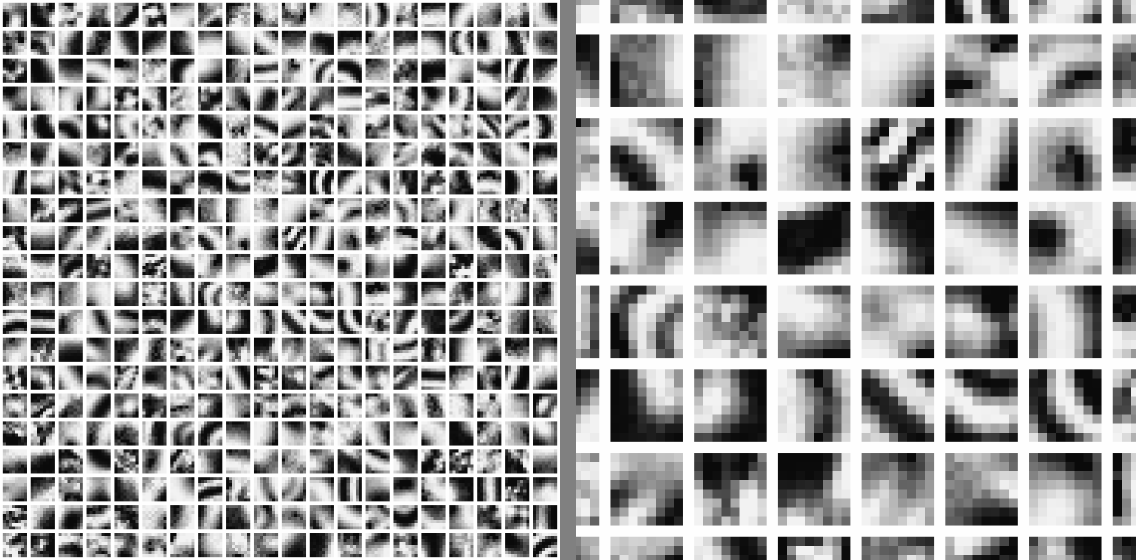
Left, the full canvas; right, a detail of the centre.
A Shadertoy shader for this pattern:

```glsl
// A 20 by 20 sheet of small square swatches on white, each a coarse 8 by 8 grey mosaic.
// Every swatch samples its own turned, stretched noise and bent stripes, then stretches
// the tones to full range and skews them towards dark or light.

#define PITCH 0.04983      // swatch spacing, in canvas heights
#define SWATCH 0.866       // swatch side, as a share of the spacing
#define TEXELS 8.0         // mosaic squares along a swatch side
#define PAPER 0.995        // grey of the gaps
#define BLACK 0.04         // darkest tone
#define WHITE 0.95         // lightest tone
#define GRAIN 0.13         // variation between neighbouring squares
#define TONE_SKEW 1.15     // spread of dark and light swatches, in octaves of gamma
#define CONTRAST 0.45      // share of S-curve in the tones

float hash(vec2 p) {
    return fract(sin(dot(p, vec2(127.1, 311.7))) * 43758.5453);
}

// Independent random value for one trait of a swatch
float trait(vec2 id, float k) {
    return hash(id + k * vec2(37.2, 17.7));
}

float valueNoise(vec2 p) {
    vec2 i = floor(p), f = fract(p);
    f = f * f * (3.0 - 2.0 * f);
    return mix(mix(hash(i), hash(i + vec2(1.0, 0.0)), f.x),
               mix(hash(i + vec2(0.0, 1.0)), hash(i + vec2(1.0, 1.0)), f.x), f.y);
}

// Traits that shape a swatch
struct Swatch {
    vec2 id, axis, scale;
    float bend, frequency, phase, stripes;
};

Swatch makeSwatch(vec2 id) {
    float angle = 6.2832 * trait(id, 1.0);
    float detail = trait(id, 2.0);
    float across = mix(0.7, 2.8, detail * detail);
    float along = across * mix(0.3, 1.0, trait(id, 3.0));
    return Swatch(id, vec2(cos(angle), sin(angle)), vec2(across, along),
                  mix(-0.5, 0.5, trait(id, 4.0)),
                  mix(1.0, 5.0, pow(trait(id, 5.0), 2.0)),
                  6.2832 * trait(id, 6.0),
                  smoothstep(0.25, 0.95, trait(id, 7.0)) * 0.8);
}

// Unscaled tone of one mosaic square
float rawTone(Swatch s, vec2 texel) {
    vec2 q = (texel + 0.5) / TEXELS * 2.0 - 1.0;
    q = vec2(dot(q, s.axis), dot(q, vec2(-s.axis.y, s.axis.x)));
    float blobs = valueNoise(q * s.scale + s.id * 19.3 + 0.5);
    float wave = 0.5 + 0.5 * sin((q.x + s.bend * q.y * q.y) * s.frequency + s.phase);
    float grain = hash(texel + s.id * 11.7 + 5.3) - 0.5;
    return mix(blobs, wave, s.stripes) + GRAIN * grain * s.scale.x * 0.6;
}

void mainImage(out vec4 fragColor, in vec2 fragCoord) {
    float side = min(iResolution.x, iResolution.y);
    vec2 p = (fragCoord - 0.5 * iResolution.xy) / (side * PITCH);
    float pixel = 1.0 / (side * PITCH);
    vec2 id = floor(p);
    vec2 local = p - id - 0.5;
    Swatch s = makeSwatch(id);

    // Tone range, from every second square
    float low = 10.0, high = -10.0;
    for (int i = 0; i < 16; i++) {
        float tone = rawTone(s, vec2(i % 4, i / 4) * 2.0 + float((i / 4) % 2));
        low = min(low, tone);
        high = max(high, tone);
    }

    // Mosaic squares, averaged over four points of the pixel
    float gamma = exp2(TONE_SKEW * (2.0 * trait(id, 8.0) - 1.0));
    float grey = 0.0;
    for (int i = 0; i < 4; i++) {
        vec2 shift = (vec2(i % 2, i / 2) - 0.5) * 0.5 * pixel;
        vec2 texel = floor(((local + shift) / SWATCH + 0.5) * TEXELS);
        texel = clamp(texel, 0.0, TEXELS - 1.0);
        float tone = clamp((rawTone(s, texel) - low) / max(high - low, 0.02), 0.0, 1.0);
        tone = mix(tone, smoothstep(0.0, 1.0, tone), CONTRAST);
        grey += 0.25 * mix(BLACK, WHITE, pow(tone, gamma));
    }

    // White gaps with smoothed swatch borders
    vec2 inside = clamp((0.5 * SWATCH - abs(local)) / pixel + 0.5, 0.0, 1.0);
    fragColor = vec4(vec3(mix(PAPER, grey, inside.x * inside.y)), 1.0);
}
```
